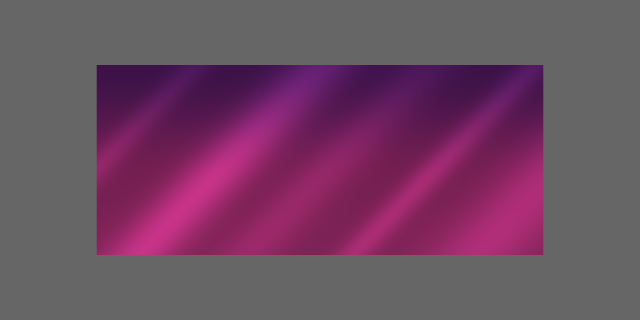
Write a WebGL 2 fragment shader that draws this background.

```glsl
#version 300 es
precision highp float;

uniform vec2 u_resolution;
out vec4 fragColor;

// Signed distance to an axis-aligned box
float boxDistance(vec2 p, vec2 halfSize) {
    vec2 q = abs(p) - halfSize;
    return length(max(q, 0.0)) + min(max(q.x, q.y), 0.0);
}

// Soft stripe: x = centre, y = width, z = strength
float beam(float across, vec3 shape) {
    float d = (across - shape.x) / shape.y;
    return shape.z * exp(-d * d);
}

void main() {
    // Canvas units: height is 1
    vec2 uv = gl_FragCoord.xy / u_resolution.y;
    float pixel = 1.0 / u_resolution.y;
    float aspect = u_resolution.x / u_resolution.y;
    vec2 p = uv - vec2(0.5 * aspect, 0.5);

    // Panel height from 0 at its bottom to 1 at its top
    float rise = clamp((p.y + 0.297) / 0.594, 0.0, 1.0);

    // Plum base fading to violet at the top
    vec3 plum = mix(vec3(0.49, 0.135, 0.335), vec3(0.45, 0.12, 0.32), smoothstep(0.0, 0.5, rise));
    vec3 panel = mix(plum, vec3(0.235, 0.07, 0.28), smoothstep(0.4, 1.0, rise));
    vec3 glow = mix(vec3(0.78, 0.2, 0.53), vec3(0.36, 0.12, 0.45), smoothstep(0.35, 1.1, rise));

    // Slanted light beams
    vec3 beams[5] = vec3[5](
        vec3(-0.958, 0.057, 0.45),
        vec3(-0.565, 0.115, 1.0),
        vec3(-0.23, 0.1, 0.42),
        vec3(0.104, 0.06, 0.62),
        vec3(0.49, 0.16, 0.7));
    float across = p.x - 0.96 * (p.y + 0.297);
    float light = 0.0;
    for (int i = 0; i < 5; i++) {
        light += beam(across, beams[i]);
    }
    panel = mix(panel, glow, min(light, 1.0));

    // Panel over the grey surround
    float d = boxDistance(p, vec2(0.698, 0.297));
    float inside = 1.0 - smoothstep(-0.5 * pixel, 0.5 * pixel, d);
    fragColor = vec4(mix(vec3(0.4), panel, inside), 1.0);
}
```
